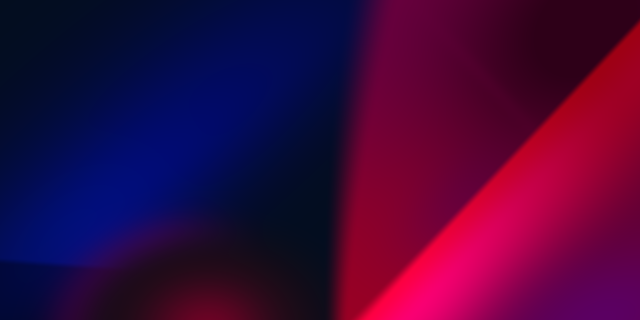
Reproduce this background procedurally as a WebGL 2 fragment shader.

```glsl
#version 300 es
precision highp float;
// Soft blue haze beside crimson drapery, crossed by a glowing diagonal beam.

uniform vec2 u_resolution;
out vec4 fragColor;

// Colours of the cool side
const vec3 NIGHT = vec3(0.012, 0.050, 0.120);
const vec3 BLUE_HAZE = vec3(-0.008, -0.012, 0.310);
const vec3 BLUE_CORE = vec3(0.000, 0.020, 0.070);
const vec3 SOOT = vec3(0.070, 0.050, 0.085);
const vec3 VIOLET_RIM = vec3(0.130, -0.020, 0.080);
const vec3 EMBER = vec3(0.360, -0.040, 0.060);

// Colours of the warm side
const vec3 CRIMSON = vec3(0.600, 0.000, 0.140);
const vec3 PLUM = vec3(0.430, 0.000, 0.255);
const vec3 DARK_WINE = vec3(0.180, 0.000, 0.095);
const vec3 MAGENTA_DUSK = vec3(0.410, 0.000, 0.280);
const vec3 BEAM_HOT = vec3(1.000, 0.000, 0.450);
const vec3 BEAM_MID = vec3(0.820, 0.000, 0.320);
const vec3 BEAM_FAR = vec3(0.620, 0.000, 0.140);
const vec3 BEAM_SHADE = vec3(0.390, 0.000, 0.190);
const vec3 PURPLE = vec3(0.350, 0.000, 0.420);

// Layout, in canvas heights
const float HAZE_ANGLE = 0.70;
const vec2 BEAM_FOOT = vec2(1.12, 0.0);
const vec2 BEAM_DIR = vec2(0.686, 0.728);
const float BEAM_SOFTNESS = 0.012;

// Coordinates around a centre, turned so that x runs along the angle
vec2 localFrame(vec2 p, vec2 centre, float angle) {
    float c = cos(angle), s = sin(angle);
    p -= centre;
    return vec2(c * p.x + s * p.y, c * p.y - s * p.x);
}

// Elliptical Gaussian falloff
float glow(vec2 p, vec2 centre, vec2 radius, float angle) {
    vec2 q = localFrame(p, centre, angle) / radius;
    return exp(-dot(q, q));
}

vec3 coolSide(vec2 p) {
    // Diagonal haze, fading faster on its lower flank
    vec2 q = localFrame(p, vec2(0.45), HAZE_ANGLE);
    q /= vec2(0.95, mix(0.22, 0.32, smoothstep(-0.1, 0.1, q.y)));
    vec3 col = NIGHT + BLUE_HAZE * exp(-dot(q, q));
    col += BLUE_CORE * glow(p, vec2(0.24, 0.27), vec2(0.35, 0.18), HAZE_ANGLE);

    // Shaded shelf along the lower left
    float shelf = 1.0 - smoothstep(-0.012, 0.012, p.y - 0.185 + 0.07 * p.x);
    col *= 1.0 - 0.38 * shelf * (1.0 - smoothstep(0.3, 0.6, p.x));

    // Dark mound with a violet rim and a red heart
    float mound = length((p - vec2(0.64, -0.05)) / vec2(0.50, 0.39));
    col = mix(col, SOOT, 1.0 - smoothstep(0.55, 1.1, mound));
    float rim = exp(-pow((mound - 0.85) / 0.17, 2.0));
    col += VIOLET_RIM * rim * (1.0 - smoothstep(0.45, 0.85, p.x));
    col += EMBER * glow(p, vec2(0.65, -0.03), vec2(0.19, 0.15), 0.0);
    return col;
}

vec3 drapery(vec2 p) {
    vec3 col = mix(CRIMSON, PLUM, smoothstep(0.0, 0.95, p.y));
    float dusk = glow(p, vec2(1.47, 0.40), vec2(0.27, 0.12), 0.8);
    col = mix(col, MAGENTA_DUSK, 0.75 * dusk);
    float shadow = glow(p, vec2(1.83, 0.92), vec2(0.48, 0.36), 0.8);
    col = mix(col, DARK_WINE, min(1.0, 1.15 * shadow));

    // Faint crease
    float crease = glow(p, vec2(1.54, 0.73), vec2(0.22, 0.025), -0.82);
    return col + vec3(0.025, 0.0, 0.015) * crease;
}

// along: distance up the beam; depth: distance in from its upper edge
vec3 beam(vec2 p, float along, float depth) {
    vec3 col = mix(BEAM_HOT, BEAM_MID, smoothstep(0.15, 0.68, along));
    col = mix(col, BEAM_FAR, smoothstep(0.5, 1.1, along));
    col.b *= mix(0.55, 1.0, smoothstep(0.0, 0.12, depth));
    col = mix(col, BEAM_SHADE, smoothstep(0.10, 0.45, depth));
    float corner = glow(p, vec2(1.88, 0.0), vec2(0.38, 0.20), 0.35);
    return mix(col, PURPLE, 0.85 * corner);
}

void main() {
    vec2 p = gl_FragCoord.xy / u_resolution.y;
    p.x += 1.0 - 0.5 * u_resolution.x / u_resolution.y;

    // Diagonal beam over the drapery
    vec2 rel = p - BEAM_FOOT;
    float along = dot(rel, BEAM_DIR);
    float depth = dot(rel, vec2(BEAM_DIR.y, -BEAM_DIR.x));
    float soft = BEAM_SOFTNESS + 0.012 * exp(-4.0 * max(along, 0.0));
    vec3 warm = mix(drapery(p), beam(p, along, depth),
                    smoothstep(-soft, soft, depth));

    // Curved, blurred border between the two sides
    float border = 1.05 + 0.03 * p.y + 0.085 * p.y * p.y;
    float blur = mix(0.04, 0.085, p.y);
    float side = smoothstep(-blur, blur, p.x - border);
    fragColor = vec4(clamp(mix(coolSide(p), warm, side), 0.0, 1.0), 1.0);
}
```
